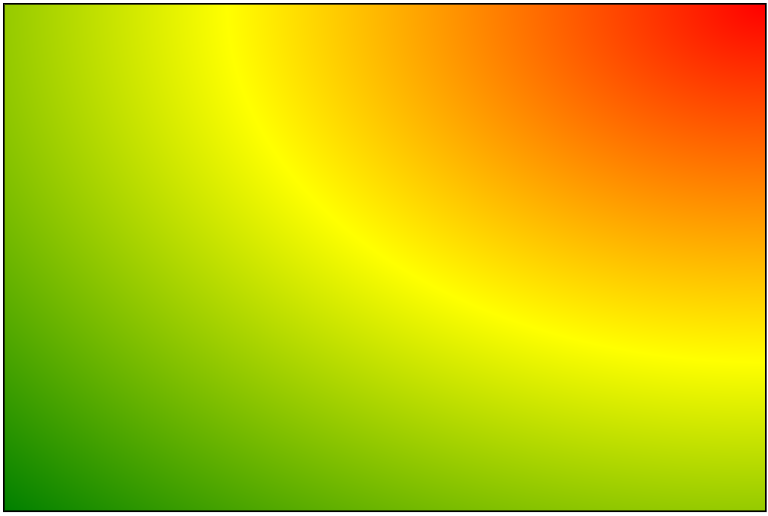
This background is drawn by a WebGL 2 fragment shader. Its source:

```glsl
#version 300 es
precision highp float;
// A framed panel holding an elliptical gradient that runs from red in the
// upper right corner through yellow to green in the lower left corner.
// The ellipse keeps the panel's proportions and ends at the far corner.

#define MARGIN_LEFT   0.0058   // margins and line width, in canvas heights
#define MARGIN_RIGHT  0.0026
#define MARGIN_BOTTOM 0.0076
#define MARGIN_TOP    0.0058
#define LINE_WIDTH    0.0032
#define MIDDLE_STOP   0.5      // where yellow lies between the two ends

uniform vec2 u_resolution;
out vec4 fragColor;

const vec3 PAPER  = vec3(1.0);
const vec3 INK    = vec3(0.0);
const vec3 RED    = vec3(1.0, 0.0, 0.0);
const vec3 YELLOW = vec3(1.0, 1.0, 0.0);
const vec3 GREEN  = vec3(0.0, 0.5, 0.0);

// Signed distance to a box, negative inside
float boxDistance(vec2 p, vec2 center, vec2 halfSize) {
  vec2 d = abs(p - center) - halfSize;
  return length(max(d, 0.0)) + min(max(d.x, d.y), 0.0);
}

// Coverage of a shape, smoothed over one pixel
float coverage(float dist, float pixel) {
  return clamp(0.5 - dist / pixel, 0.0, 1.0);
}

// Three color stops, blended linearly
vec3 ramp(float t) {
  vec3 inner = mix(RED, YELLOW, clamp(t / MIDDLE_STOP, 0.0, 1.0));
  return mix(inner, GREEN, clamp((t - MIDDLE_STOP) / (1.0 - MIDDLE_STOP), 0.0, 1.0));
}

void main() {
  float pixel = 1.0 / u_resolution.y;
  vec2 p = gl_FragCoord.xy * pixel;
  vec2 canvas = u_resolution * pixel;

  // Outer frame bounds
  vec2 lower = vec2(MARGIN_LEFT, MARGIN_BOTTOM);
  vec2 upper = canvas - vec2(MARGIN_RIGHT, MARGIN_TOP);
  vec2 center = 0.5 * (lower + upper);
  vec2 halfSize = 0.5 * (upper - lower);

  // Elliptical gradient inside the frame line
  vec2 inside = halfSize - LINE_WIDTH;
  vec2 fromCorner = (center + inside - p) / (2.0 * inside);
  vec3 panel = ramp(length(fromCorner) / sqrt(2.0));

  // Paper, then frame line, then panel
  float dist = boxDistance(p, center, halfSize);
  vec3 color = mix(PAPER, INK, coverage(dist, pixel));
  color = mix(color, panel, coverage(dist + LINE_WIDTH, pixel));
  fragColor = vec4(color, 1.0);
}
```
